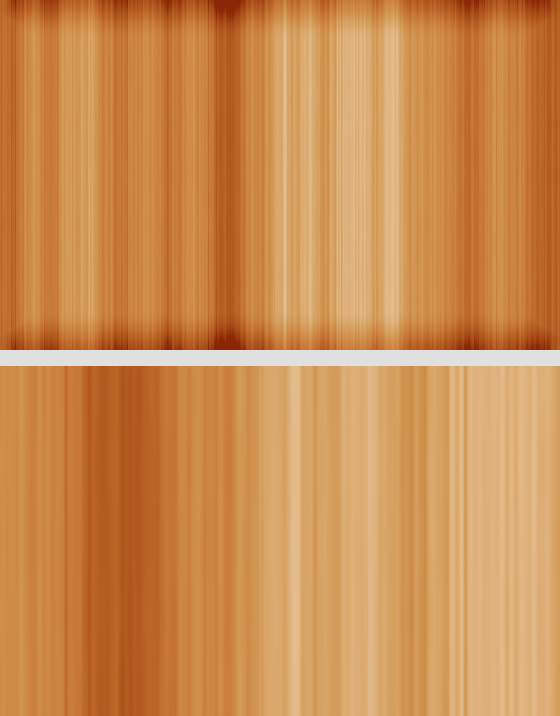
Top, the full canvas; bottom, a detail of the centre.
Give the GLSL for this texture, as a Shadertoy shader.

```glsl
#define BASE_TONE 3.75
#define BROAD_GRAIN 0.6
#define MEDIUM_GRAIN 0.65
#define FINE_GRAIN 0.95
#define DARK_LINES 0.8
#define EDGE_BURN 2.7
#define SIDE_BURN 1.5
#define BURN_WIDTH 0.115

// Wood tones, from burnt to pale
const vec3 woodTones[8] = vec3[8](
    vec3(0.54, 0.15, 0.02), vec3(0.65, 0.29, 0.09),
    vec3(0.72, 0.38, 0.14), vec3(0.78, 0.47, 0.22),
    vec3(0.81, 0.55, 0.28), vec3(0.84, 0.63, 0.38),
    vec3(0.88, 0.71, 0.51), vec3(0.91, 0.79, 0.62));

vec3 woodColor(float tone) {
    tone = clamp(tone, 0.0, 6.999);
    int i = int(tone);
    return mix(woodTones[i], woodTones[i + 1], fract(tone));
}

float hash(vec2 p) {
    vec3 q = fract(vec3(p.xyx) * 0.1031);
    q += dot(q, q.yzx + 33.33);
    return fract((q.x + q.y) * q.z);
}

// Smooth noise from -0.5 to 0.5
float noise(vec2 p) {
    vec2 cell = floor(p), f = fract(p);
    f *= f * (3.0 - 2.0 * f);
    float low = mix(hash(cell), hash(cell + vec2(1, 0)), f.x);
    float high = mix(hash(cell + vec2(0, 1)), hash(cell + vec2(1, 1)), f.x);
    return mix(low, high, f.y) - 0.5;
}

float streak(float x, float frequency, float seed) {
    return noise(vec2(x * frequency, seed));
}

float band(float x, float center, float width) {
    float d = (x - center) / width;
    return exp(-d * d);
}

// Wide light and dark boards
float boardTone(float x) {
    float tone = BASE_TONE;
    tone += 2.0 * band(x, 0.62, 0.12);
    tone += 0.9 * band(x, 0.51, 0.015) + 0.7 * band(x, 0.55, 0.02);
    tone -= 0.9 * band(x, 0.583, 0.02);
    tone += 0.8 * band(x, 0.70, 0.012);
    tone -= 2.0 * band(x, 0.41, 0.03);
    tone += 1.0 * band(x, 0.15, 0.04) + 0.6 * band(x, 0.05, 0.02);
    tone -= 0.9 * band(x, 0.09, 0.018) + 0.7 * band(x, 0.21, 0.014);
    tone -= 1.0 * band(x, 0.30, 0.02) + 0.9 * band(x, 0.85, 0.03);
    tone += 0.7 * band(x, 0.89, 0.018);
    return tone - 1.1 * band(x, 0.97, 0.03);
}

// Grain running from top to bottom
float grainTone(vec2 uv) {
    float tone = BROAD_GRAIN * streak(uv.x, 45.0, 3.0);
    tone += MEDIUM_GRAIN * streak(uv.x, 130.0, 17.0);
    tone += FINE_GRAIN * streak(uv.x, 370.0, 29.0);
    float line = streak(uv.x, 290.0, 41.0) + 0.5;
    tone -= DARK_LINES * smoothstep(0.72, 1.0, line);
    return tone + 0.22 * noise(uv * vec2(420.0, 14.0));
}

// Burnt frame, fading inwards
float burnTone(vec2 uv, float aspect) {
    vec2 gap = min(uv, 1.0 - uv) * vec2(aspect, 1.0);
    vec2 fade = 1.0 - smoothstep(-0.03, BURN_WIDTH, gap);
    float corner = 1.0 - smoothstep(0.0, 0.05, length(gap));
    float burn = max(EDGE_BURN * fade.y, SIDE_BURN * fade.x);
    burn += 0.3 * min(fade.x, fade.y);
    return 1.08 * burn * (1.0 - 0.35 * corner);
}

void mainImage(out vec4 fragColor, in vec2 fragCoord) {
    vec2 uv = fragCoord / iResolution.xy;
    float aspect = iResolution.x / iResolution.y;
    float tone = boardTone(uv.x) + grainTone(uv) - burnTone(uv, aspect);
    fragColor = vec4(woodColor(tone), 1.0);
}
```
